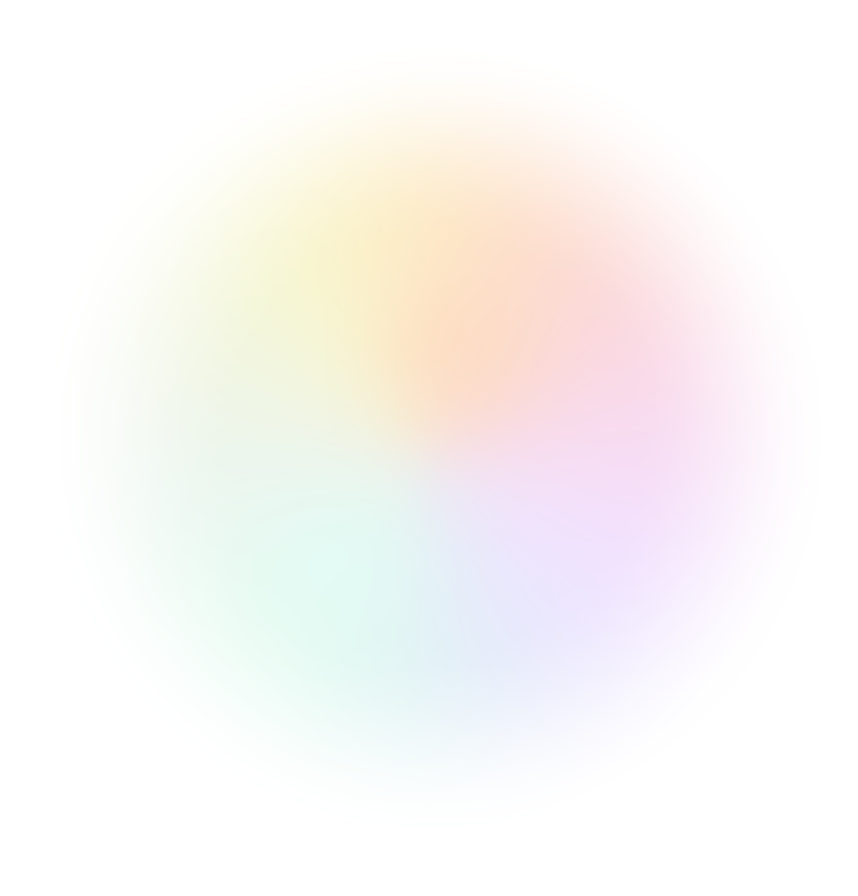
Write a WebGL 1 fragment shader that draws this background.

```glsl
precision highp float;
// A soft pastel colour wheel glowing on white. Each channel is a sum of
// three angular sine layers that fade towards the hub; two faint glows
// warm and cool the inside, and a wide radial falloff melts the rim.

uniform vec2 u_resolution;

const vec3 WHITE = vec3(1.0);
const vec3 HUB = vec3(0.943, 0.926, 0.908);
const vec3 PEACH = vec3(0.995, 0.855, 0.750);
const vec3 AQUA = vec3(0.890, 0.980, 0.965);

// One angular layer with its cosine and sine amplitudes per channel
vec3 hueLayer(float angle, vec3 cosAmount, vec3 sinAmount) {
  return cosAmount * cos(angle) + sinAmount * sin(angle);
}

// Pastel hue around the hub, blending to a neutral tone at its centre
vec3 pastelWheel(vec2 p) {
  float radius = length(p);
  float angle = radius > 0.00001 ? atan(p.y, p.x) : 0.0;
  float spread = 1.0 - exp(-17.0 * radius);

  vec3 broad = hueLayer(angle, vec3(0.0194, -0.0598, 0.0159),
                               vec3(0.0475, -0.0187, -0.0897));
  vec3 middle = hueLayer(2.0 * angle, vec3(0.0046, -0.0108, 0.0354),
                                      vec3(-0.0007, -0.0072, -0.0137));
  vec3 fine = hueLayer(3.0 * angle, vec3(0.0, 0.0100, -0.0017),
                                    vec3(-0.0042, -0.0033, 0.0008));
  return HUB + spread * (broad + spread * (middle + spread * fine));
}

// Round gaussian glow, 1 at its centre
float glow(vec2 p, vec2 centre, float size) {
  vec2 d = (p - centre) / size;
  return exp(-dot(d, d));
}

// Disc that is solid up to the inner radius and gone at the outer one
float softDisc(vec2 p, vec2 centre, float inner, float outer) {
  return 1.0 - smoothstep(inner, outer, length(p - centre));
}

void main() {
  // Centred coordinates in units of the canvas height
  vec2 p = (gl_FragCoord.xy - 0.5 * u_resolution) / u_resolution.y;

  // Wheel and inner glows
  vec3 colour = pastelWheel(p - vec2(-0.010, -0.010));
  colour = mix(colour, PEACH, 0.6 * glow(p, vec2(0.036, 0.109), 0.09));
  colour = mix(colour, AQUA, 0.6 * glow(p, vec2(-0.107, -0.130), 0.08));

  // Melt the rim into white
  float cover = softDisc(p, vec2(0.005, 0.008), 0.22, 0.45);
  gl_FragColor = vec4(mix(WHITE, colour, cover), 1.0);
}
```
